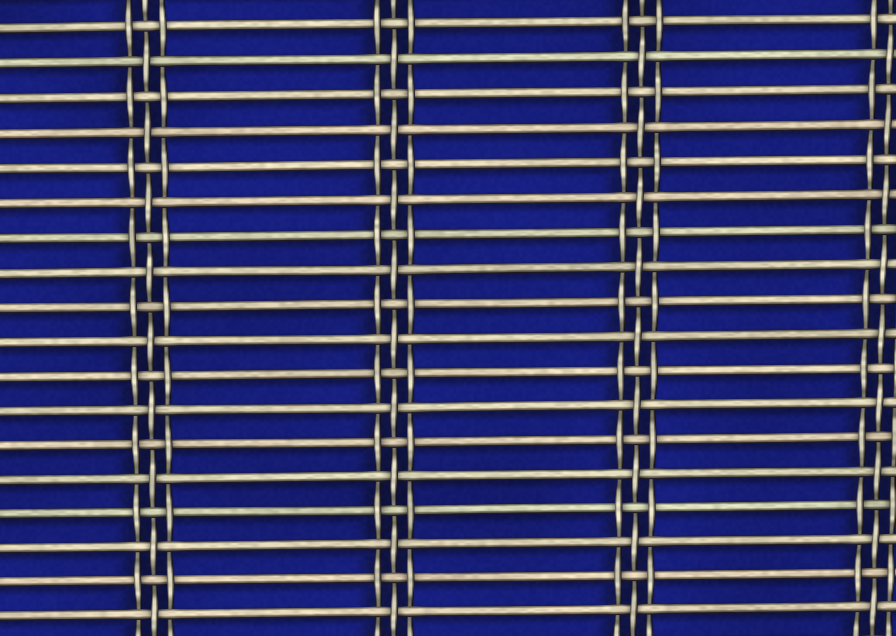
Write a WebGL 1 fragment shader that draws this texture.

```glsl
precision highp float;
// Woven metal mesh in front of a blue panel: long horizontal rods cross
// groups of three crimped upright wires, passing over and under in turn.
// A slight perspective warps row and column coordinates; lengths are in canvas widths.

uniform vec2 u_resolution;

const float PI = 3.14159265;
const float ROW_PITCH = 0.0388;
const float ROD_RADIUS = 0.0057;
const float WIRE_RADIUS = 0.0037;
const vec3 BLUE = vec3(0.085, 0.115, 0.475);
const vec3 SHADOW_BLUE = vec3(0.06, 0.075, 0.255);
const vec3 METAL_DARK = vec3(0.13, 0.11, 0.15);
const vec3 METAL_MID = vec3(0.46, 0.44, 0.37);
const vec3 METAL_LIGHT = vec3(0.88, 0.86, 0.76);

float hash(vec2 p) {
  vec3 q = fract(vec3(p.xyx) * 0.1031);
  q += dot(q, q.yzx + 33.33);
  return fract((q.x + q.y) * q.z);
}

float noise(vec2 p) {
  vec2 i = floor(p), f = fract(p);
  f = f * f * (3.0 - 2.0 * f);
  return mix(mix(hash(i), hash(i + vec2(1.0, 0.0)), f.x),
             mix(hash(i + vec2(0.0, 1.0)), hash(i + 1.0), f.x), f.y);
}

// Row number, counted downwards, with rods tilted and closing up below
float rowCoord(vec2 p) {
  float d = p.y - 0.0312 + 0.0104 * p.x;
  return 25.22 * d + 1.045 * d * d;
}

float bell(float x, float width) {
  return exp(-x * x / (width * width));
}

float cover(float dist, float radius, float pixel) {
  return 1.0 - smoothstep(-0.7 * pixel, 0.7 * pixel, abs(dist) - radius);
}

// Round metal section; t runs from -1 to 1 across it
vec3 metal(float t, float tone) {
  float s = t + 0.14;
  float lit = 1.0 - s * s;
  vec3 c = mix(METAL_DARK, METAL_MID, smoothstep(-0.1, 0.5, lit));
  return mix(c, METAL_LIGHT, smoothstep(0.48, 0.95, lit)) * tone;
}

// Blue sheet with the shadows cast by rods and wire groups
vec3 panel(vec2 p, float row, float u, float gap) {
  float f = fract(row);
  float shade = 0.85 * (1.0 - smoothstep(0.15, 0.46, f));
  shade = max(shade, 0.5 * smoothstep(0.76, 0.9, f));
  shade = max(shade, 0.75 * bell(u + gap + 0.006, 0.013));
  shade = max(shade, 1.0 - smoothstep(gap, gap + 0.007, abs(u)));
  vec3 c = mix(BLUE, SHADOW_BLUE, shade);
  c *= 0.9 + 0.2 * noise(p * vec2(7.0, 9.0));
  return c + 0.02 * (noise(p * 260.0) - 0.5);
}

// Paints the parts of one group's wires lying on the chosen side of the rods
vec3 wires(vec3 c, vec2 p, float row, float u, float gap, float side, float pixel) {
  for (int i = -1; i <= 1; i++) {
    float k = float(i);
    float height = cos(PI * row) * (2.0 * abs(k) - 1.0);
    float d = u - k * gap - 0.0006 * sin(PI * row + k);
    float radius = WIRE_RADIUS * (0.94 + 0.16 * height);
    float tone = mix(0.56, 1.0, smoothstep(-0.5, 0.5, height));
    tone *= 0.8 + 0.3 * noise(vec2(p.x * 60.0 + k * 9.0, p.y * 190.0));
    float visible = step(0.0, height * side);
    c = mix(c, metal(d / radius, tone), visible * cover(d, radius, pixel));
  }
  return c;
}

// Paints the nearest rod, swelling where it tops a wire, dimmed beside wires above it
vec3 rods(vec3 c, vec2 p, float row, float u, float gap, float pixel) {
  float id = floor(row + 0.5);
  float even = 1.0 - mod(id, 2.0);
  float middle = abs(u);
  float outer = abs(abs(u) - gap);
  float d = (row - id) * ROW_PITCH;
  d += 0.0012 * (noise(vec2(p.x * 5.0, id * 7.3)) - 0.5);
  float radius = ROD_RADIUS * (0.96 + 0.12 * bell(mix(outer, middle, even), 0.012));
  float tone = 0.9 + 0.14 * noise(vec2(p.x * 6.0, id * 3.7));
  tone += 0.16 * (noise(vec2(p.x * 130.0, p.y * 420.0)) - 0.5);
  tone *= 1.0 - 0.5 * bell(mix(middle, outer, even), 0.0068);
  vec3 warm = mix(vec3(0.96, 1.0, 0.96), vec3(1.04, 0.98, 0.96), hash(vec2(id, 4.0)));
  return mix(c, metal(d / radius, tone) * warm, cover(d, radius, pixel));
}

void main() {
  float pixel = 1.0 / u_resolution.x;
  vec2 p = vec2(gl_FragCoord.x, u_resolution.y - gl_FragCoord.y) * pixel;

  // Wire groups draw together towards the bottom
  float spacing = mix(0.2775, 0.267, p.y / 0.711);
  float column = (p.x - 0.44) / spacing;
  float u = (column - floor(column + 0.5)) * spacing;
  float gap = 0.067 * spacing;
  float row = rowCoord(p);

  // Back to front
  vec3 c = panel(p, row, u, gap);
  c = wires(c, p, row, u, gap, -1.0, pixel);
  c = rods(c, p, row, u, gap, pixel);
  c = wires(c, p, row, u, gap, 1.0, pixel);
  gl_FragColor = vec4(clamp(c, 0.0, 1.0), 1.0);
}
```
